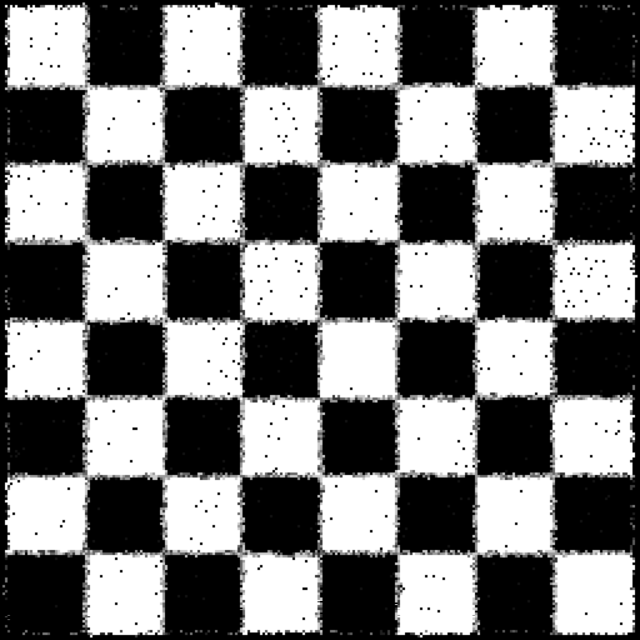
Give the GLSL for this pattern, as a WebGL 1 fragment shader.

```glsl
precision highp float;
// Worn 8 by 8 checkerboard with ragged grey joints inside a thin black border.
// Each grain of a 256-wide lattice gets one tone from a warped grid with hashed
// wear; four neighbouring grains are then blended to soften their edges.

uniform vec2 u_resolution;

const float GRAINS = 256.0;        // lattice cells across the canvas
const float SQUARES = 8.0;         // repeats across and down
const float PITCH = 0.1217;        // size of one square on the canvas
const float OVERHANG = 0.035;      // outer squares reach past the grid, in squares
const float JOINT_HALF = 0.026;    // half width of a joint, in squares
const float SPECK_CHANCE = 0.006;  // share of grains that are worn away

float hash(vec2 p) {
    return fract(sin(dot(p, vec2(12.9898, 78.233))) * 43758.5453);
}

float valueNoise(vec2 p) {
    vec2 cell = floor(p);
    vec2 t = smoothstep(0.0, 1.0, fract(p));
    float low = mix(hash(cell), hash(cell + vec2(1.0, 0.0)), t.x);
    float high = mix(hash(cell + vec2(0.0, 1.0)), hash(cell + vec2(1.0, 1.0)), t.x);
    return mix(low, high, t.y);
}

// One of four greys, leaning to the lighter ones.
float jointGrey(float random) {
    return 0.2 + 0.2 * floor(4.0 * pow(random, 0.75));
}

// Shifts each side of each square, then roughens it grain by grain.
vec2 warpGrid(vec2 grid, vec2 grain) {
    vec2 line = floor(grid + 0.5);
    vec2 square = floor(grid);
    vec2 shift = vec2(hash(vec2(line.x, square.y) + 3.7),
                      hash(vec2(square.x, line.y) + 9.1)) - 0.5;
    vec2 ripple = vec2(valueNoise(grain * 0.45 + 17.0),
                       valueNoise(grain * 0.45 + 53.0)) - 0.5;
    vec2 grit = vec2(hash(grain + 0.31), hash(grain + 0.77)) - 0.5;
    return grid + 0.025 * shift + 0.04 * ripple + 0.03 * grit;
}

// Distance to the nearest inner joint; the outer rim has none.
float jointDistance(vec2 grid) {
    vec2 line = clamp(floor(grid + 0.5), 1.0, SQUARES - 1.0);
    vec2 away = abs(grid - line);
    return min(away.x, away.y);
}

// Flat square colour with sparse specks: dark on white, faint on black.
float squareTone(vec2 grid, vec2 grain) {
    vec2 square = clamp(floor(grid), 0.0, SQUARES - 1.0);
    float white = mod(square.x + square.y, 2.0);
    float speck = step(hash(grain + 5.3), SPECK_CHANCE);
    return mix(white, mix(0.07, 0.0, white), speck);
}

float grainTone(vec2 grain) {
    vec2 position = (grain + 0.5) / GRAINS;
    vec2 grid = warpGrid((position - 0.5) / PITCH + 0.5 * SQUARES, grain);
    float tone = squareTone(grid, grain);
    float grey = jointGrey(hash(grain + 2.9));

    // Joints thin out and swell slowly along their length
    float halfWidth = JOINT_HALF * mix(0.7, 1.3, valueNoise(grain * 0.15));
    tone = mix(tone, grey, step(jointDistance(grid), halfWidth));

    // Frayed rim, then the black border
    vec2 fromCentre = abs(grid - 0.5 * SQUARES);
    float inside = 0.5 * SQUARES + OVERHANG - max(fromCentre.x, fromCentre.y);
    float frayed = step(inside, 0.035) * step(hash(grain + 8.6), 0.4);
    tone = mix(tone, 0.6 * grey, frayed);
    return tone * step(0.0, inside);
}

// Blends the four grains around a point with narrow, smooth steps.
float blendGrains(vec2 uv) {
    vec2 lattice = uv * GRAINS - 0.5;
    vec2 grain = floor(lattice);
    vec2 t = smoothstep(0.15, 0.85, fract(lattice));
    float low = mix(grainTone(grain), grainTone(grain + vec2(1.0, 0.0)), t.x);
    float high = mix(grainTone(grain + vec2(0.0, 1.0)),
                     grainTone(grain + vec2(1.0, 1.0)), t.x);
    return mix(low, high, t.y);
}

void main() {
    vec2 uv = gl_FragCoord.xy / u_resolution;
    gl_FragColor = vec4(vec3(blendGrains(uv)), 1.0);
}
```
